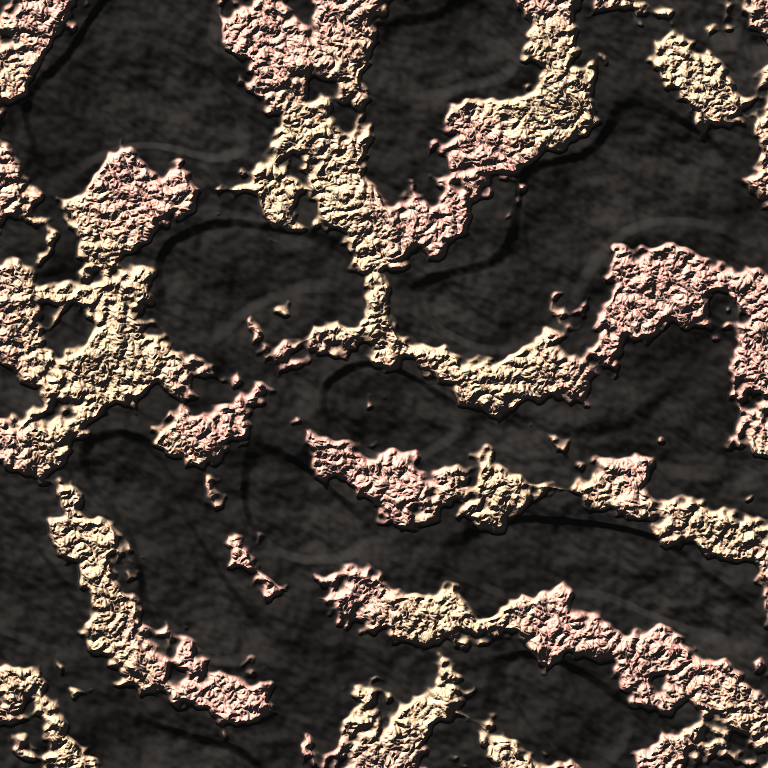
Reproduce this texture procedurally as a WebGL 1 fragment shader.

```glsl
precision highp float;
// Dark slate overgrown by ragged, grainy bands of peach mineral crust, lit from the upper left.

uniform vec2 u_resolution;

const vec3 ROCK_COLOR  = vec3(0.250, 0.235, 0.222);
const vec3 PINK_CRUST  = vec3(1.00, 0.71, 0.63);
const vec3 CREAM_CRUST = vec3(1.00, 0.81, 0.63);
const vec3 LIGHT_DIR   = vec3(-0.45, 0.75, 0.48);
const vec2 BAND_FREQ   = vec2(3.6, 5.0);  // along and across the falling diagonal
const float COVERAGE   = 0.15;            // larger values spread the crust
const float RAGGEDNESS = 0.36;
const float EDGE_FREQ  = 9.0;
const float GRAIN_FREQ = 42.0;
const float GRAIN_HEIGHT = 0.016;
const float CRUST_HEIGHT = 0.011;
const float ROCK_FREQ    = 13.0;
const float ROCK_HEIGHT  = 0.014;
const float LEDGE_HEIGHT = 0.007;
const float SLOPE_STEP   = 0.0017;

const mat2 OCTAVE_TURN = mat2(1.6, 1.2, -1.2, 1.6);  // rotates and doubles

vec2 gradientAt(vec2 cell) {
  float angle = 6.28318 * fract(sin(dot(cell, vec2(127.1, 311.7))) * 43758.55);
  return vec2(cos(angle), sin(angle));
}

float gradientNoise(vec2 p) {
  vec2 i = floor(p);
  vec2 f = p - i;
  vec2 w = f * f * f * (f * (f * 6.0 - 15.0) + 10.0);
  float a = dot(gradientAt(i), f);
  float b = dot(gradientAt(i + vec2(1.0, 0.0)), f - vec2(1.0, 0.0));
  float c = dot(gradientAt(i + vec2(0.0, 1.0)), f - vec2(0.0, 1.0));
  float d = dot(gradientAt(i + vec2(1.0, 1.0)), f - vec2(1.0, 1.0));
  return mix(mix(a, b, w.x), mix(c, d, w.x), w.y);
}

float fbm(vec2 p, float gain) {
  float sum = 0.0;
  float amplitude = 1.0;
  for (int i = 0; i < 4; i++) {
    sum += amplitude * gradientNoise(p);
    p = OCTAVE_TURN * p + 17.3;
    amplitude *= gain;
  }
  return sum;
}

// Rounded lumps parted by sharp creases
float grains(vec2 p) {
  float sum = 0.0;
  float amplitude = 1.0;
  for (int i = 0; i < 3; i++) {
    sum += amplitude * abs(gradientNoise(p));
    p = OCTAVE_TURN * p + 5.7;
    amplitude *= 0.5;
  }
  return sum;
}

// Diagonal coordinates: x runs down to the right, y up to the right
vec2 diagonal(vec2 p) {
  return vec2(p.x - p.y, p.x + p.y) * 0.7071;
}

// Returns height in x and crust cover in y; cover is positive inside the crust
vec2 surface(vec2 p) {
  vec2 q = diagonal(p);
  float band = COVERAGE - abs(gradientNoise(q * BAND_FREQ + vec2(3.4, 8.6)));
  float cover = band + RAGGEDNESS * fbm(p * EDGE_FREQ + 31.0, 0.62);
  float crust = smoothstep(-0.02, 0.10, cover);

  float rock = ROCK_HEIGHT * fbm(q * ROCK_FREQ * vec2(0.7, 1.1) + 71.0, 0.5);
  float ledge = LEDGE_HEIGHT * smoothstep(-0.16, -0.09, band + 0.08 * gradientNoise(p * 8.0));
  float lumps = GRAIN_HEIGHT * grains(p * GRAIN_FREQ + 13.0);
  float height = rock + ledge + crust * (CRUST_HEIGHT + lumps);
  return vec2(height, cover);
}

void main() {
  vec2 p = gl_FragCoord.xy / u_resolution.y;

  // Lighting from the slope of the height field
  vec2 here = surface(p);
  float right = surface(p + vec2(SLOPE_STEP, 0.0)).x;
  float above = surface(p + vec2(0.0, SLOPE_STEP)).x;
  vec2 slope = (vec2(right, above) - here.x) / SLOPE_STEP;
  vec3 normal = normalize(vec3(-slope, 1.0));
  float light = max(dot(normal, normalize(LIGHT_DIR)), 0.0);

  // Stone: dim, with faint large stains
  float stain = 1.0 + 0.35 * gradientNoise(p * 6.0 + 47.0);
  vec3 rockColor = ROCK_COLOR * stain * (0.13 + 0.95 * light);

  // Crust: pink to cream, bright enough to bleach on lit faces
  float warmth = smoothstep(-0.15, 0.3, gradientNoise(p * 4.0 + 91.0));
  vec3 crustTint = mix(PINK_CRUST, CREAM_CRUST, warmth);
  vec3 crustColor = crustTint * 1.36 * light + vec3(0.12, 0.11, 0.105);

  float crustMask = smoothstep(-0.01, 0.05, here.y);
  gl_FragColor = vec4(min(mix(rockColor, crustColor, crustMask), 1.0), 1.0);
}
```
